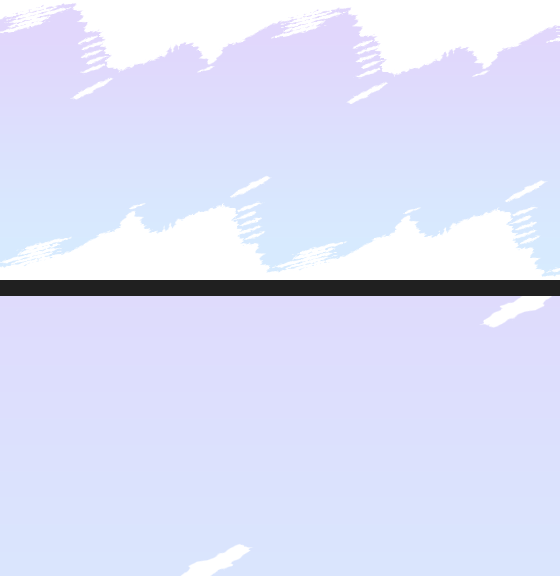
Top: the whole. Bottom: its middle third, enlarged.
A Shadertoy shader for this background:

```glsl
// Lilac-to-blue painted band with torn dry-brush edges, repeating across on white.
// Lengths are in hundredths of the canvas height, with y pointing down.
#define PERIOD 98.2
#define SLIP 0.0159
#define SEAM 43.0
#define CENTER vec2(61.2, 49.2)
#define STROKE_DIR vec2(1.0, -0.4)
#define STREAK_WARP 3.2
#define ROUGHNESS 0.75
#define LILAC vec3(0.882, 0.842, 0.988)
#define SKY vec3(0.843, 0.920, 0.996)
#define PAPER vec3(1.0)

vec2 hash2(vec2 p) {
    vec3 q = fract(p.xyx * vec3(0.1031, 0.1030, 0.0973));
    q += dot(q, q.yzx + 33.33);
    return fract((q.xx + q.yz) * q.zy);
}

float gradientNoise(vec2 p) {
    vec2 cell = floor(p), f = fract(p);
    vec2 w = f * f * f * (f * (f * 6.0 - 15.0) + 10.0);
    vec2 e = vec2(0.0, 1.0);
    float a = dot(hash2(cell + e.xx) * 2.0 - 1.0, f - e.xx);
    float b = dot(hash2(cell + e.yx) * 2.0 - 1.0, f - e.yx);
    float c = dot(hash2(cell + e.xy) * 2.0 - 1.0, f - e.xy);
    float d = dot(hash2(cell + e.yy) * 2.0 - 1.0, f - e.yy);
    return mix(mix(a, b, w.x), mix(c, d, w.x), w.y);
}

float bump(float x, float middle, float width) {
    float d = (x - middle) / width;
    return exp(-d * d);
}

// Depth of the paper above the paint: long ramp, hill, notch and stepped cliff
float edgeDepth(float x) {
    float depth = max(24.3 - 0.317 * x, 1.2);
    depth += 7.3 * bump(x, 32.3, 3.8) + 2.8 * bump(x, 41.7, 7.0);
    depth -= 2.9 * bump(x, 22.1, 5.0);
    depth += 9.5 * smoothstep(81.0, 87.0, x);
    return depth + 13.5 * smoothstep(90.0, 95.5, x);
}

// Row of tapered scratches; positive inside
float bristles(vec2 p, vec2 start, vec2 gap, vec2 reach, float halfWidth, int count) {
    float inside = -100.0;
    for (int i = 0; i < count; i++) {
        vec2 jitter = hash2(start + float(i) * 7.3);
        vec2 origin = start + gap * float(i) + reach * (jitter.x - 0.5) * 0.2;
        vec2 span = reach * mix(0.6, 1.0, jitter.y);
        float along = clamp(dot(p - origin, span) / dot(span, span), 0.0, 1.0);
        float width = halfWidth * (0.35 + 0.65 * sin(3.14159 * along));
        inside = max(inside, width - length(p - origin - span * along));
    }
    return inside;
}

// Bare paper along one edge of the band; positive where unpainted
float barePaper(vec2 p) {
    p.y -= SLIP * p.x;
    p.x = mod(p.x - SEAM, PERIOD);

    // Dry-brush streaks drag the outline along the stroke
    float across = p.y - STROKE_DIR.y * p.x;
    float drag = gradientNoise(vec2(p.x * 0.05, across * 0.55))
               + 0.5 * gradientNoise(vec2(p.x * 0.1, across * 1.4) + 19.0);
    float grain = gradientNoise(vec2(p.x * 0.45, across * 0.9))
                + 0.6 * gradientNoise(vec2(p.x * 1.1, across * 1.9) + 41.0);
    vec2 q = p + STROKE_DIR * STREAK_WARP * drag;

    // Upright spikes roughen the hill
    float spikes = 5.0 * bump(p.x, 19.0, 3.0) * gradientNoise(vec2(p.x * 0.8, 3.4));
    float bare = edgeDepth(q.x) - q.y + spikes + ROUGHNESS * 1.4 * grain;

    // Scratches: crest, cliff, long gash and a loose fleck
    float scratch = bristles(q, vec2(55.2, 11.7), vec2(0.7, -1.5), vec2(24.5, -6.5), 0.65, 6);
    scratch = max(scratch, bristles(q, vec2(83.0, 15.1), vec2(0.9, 2.4), vec2(9.5, -3.6), 0.6, 5));
    scratch = max(scratch, bristles(q, vec2(80.7, 35.5), vec2(1.2, -1.0), vec2(14.0, -7.4), 0.75, 3));
    scratch = max(scratch, bristles(q, vec2(27.9, 24.5), vec2(0.0), vec2(5.2, -1.6), 0.4, 1));
    return max(bare, scratch + ROUGHNESS * grain);
}

void mainImage(out vec4 fragColor, in vec2 fragCoord) {
    vec2 p = 100.0 * vec2(fragCoord.x, iResolution.y - fragCoord.y) / iResolution.y;

    // The lower edge is the upper one turned half around
    float bare = max(barePaper(p), barePaper(2.0 * CENTER - p));
    float softness = max(fwidth(bare), 0.001) * 0.75;

    vec3 paint = mix(LILAC, SKY, smoothstep(5.0, 98.0, p.y));
    fragColor = vec4(mix(paint, PAPER, smoothstep(-softness, softness, bare)), 1.0);
}
```
